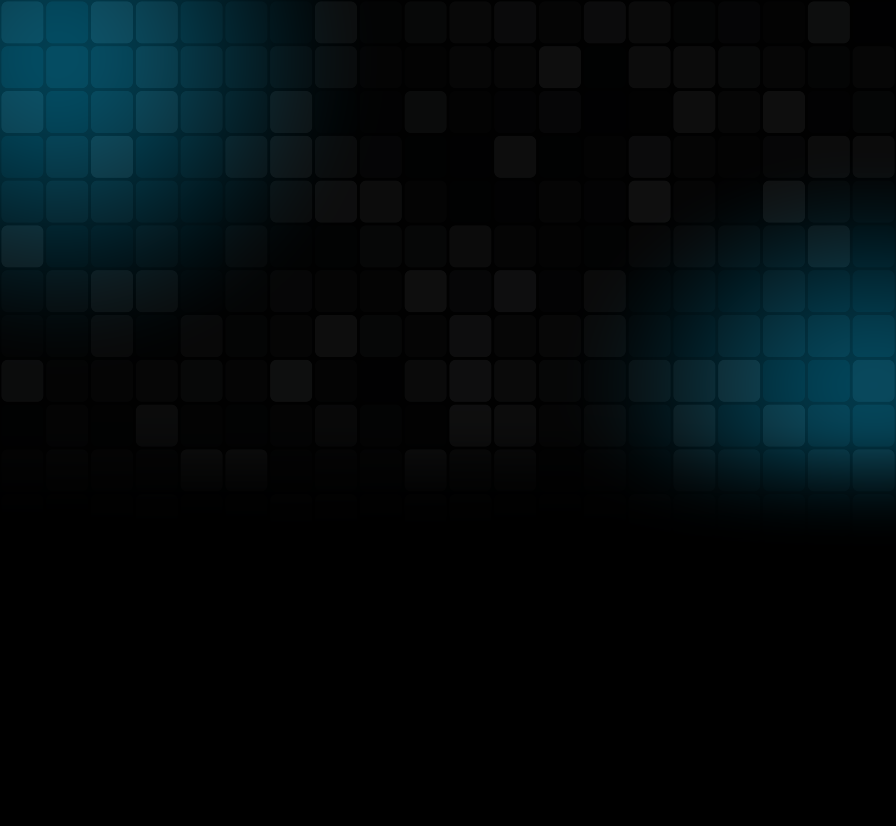
Give the GLSL for this background, as a Shadertoy shader.

```glsl
const float COLUMNS = 20.0;
const vec2 TILE_HALF = vec2(0.468);
const float TILE_RADIUS = 0.14;
const float FADE_START = 0.45;
const float FADE_END = 0.622;
const vec3 BASE = vec3(0.004, 0.005, 0.006);
const vec3 TEAL_LEFT = vec3(0.004, 0.285, 0.372);
const vec3 TEAL_RIGHT = vec3(0.004, 0.260, 0.340);

float hash(vec2 p) {
    return fract(sin(dot(p, vec2(127.1, 311.7))) * 43758.5453);
}

float roundedBox(vec2 p, vec2 halfSize, float radius) {
    vec2 q = abs(p) - halfSize + radius;
    return length(max(q, 0.0)) + min(max(q.x, q.y), 0.0) - radius;
}

// Soft elliptical light, 1 at the centre and 0 at the radius
float glow(vec2 p, vec2 centre, vec2 radius) {
    return 1.0 - smoothstep(0.0, 1.0, length((p - centre) / radius));
}

// Most tiles are faint; about a third stand out
float tileOpacity(vec2 cell) {
    float faint = 0.022 * hash(cell);
    float bright = step(0.70, hash(cell + 37.0));
    return faint + bright * mix(0.022, 0.036, hash(cell + 71.0));
}

void mainImage(out vec4 fragColor, in vec2 fragCoord) {
    // Canvas widths, measured down from the top left corner
    vec2 p = vec2(fragCoord.x, iResolution.y - fragCoord.y) / iResolution.x;

    // Background lights
    vec3 color = BASE;
    color += TEAL_LEFT * glow(p, vec2(0.065, 0.065), vec2(0.37, 0.36));
    color += TEAL_RIGHT * glow(p, vec2(0.975, 0.43), vec2(0.36, 0.27));

    // Rounded tiles with dark gaps
    vec2 grid = p * COLUMNS;
    float pixel = COLUMNS / iResolution.x;
    float dist = roundedBox(fract(grid) - 0.5, TILE_HALF, TILE_RADIUS);
    float tile = 1.0 - smoothstep(-0.5 * pixel, 0.5 * pixel, dist);
    float fade = 1.0 - smoothstep(FADE_START, FADE_END, p.y);
    color *= mix(0.84, 1.0, tile);
    color = mix(color, vec3(1.0), tile * tileOpacity(floor(grid)) * fade);

    // Fade to black below the tiles
    color *= 1.0 - smoothstep(FADE_START + 0.02, FADE_END, p.y);
    fragColor = vec4(color, 1.0);
}
```
